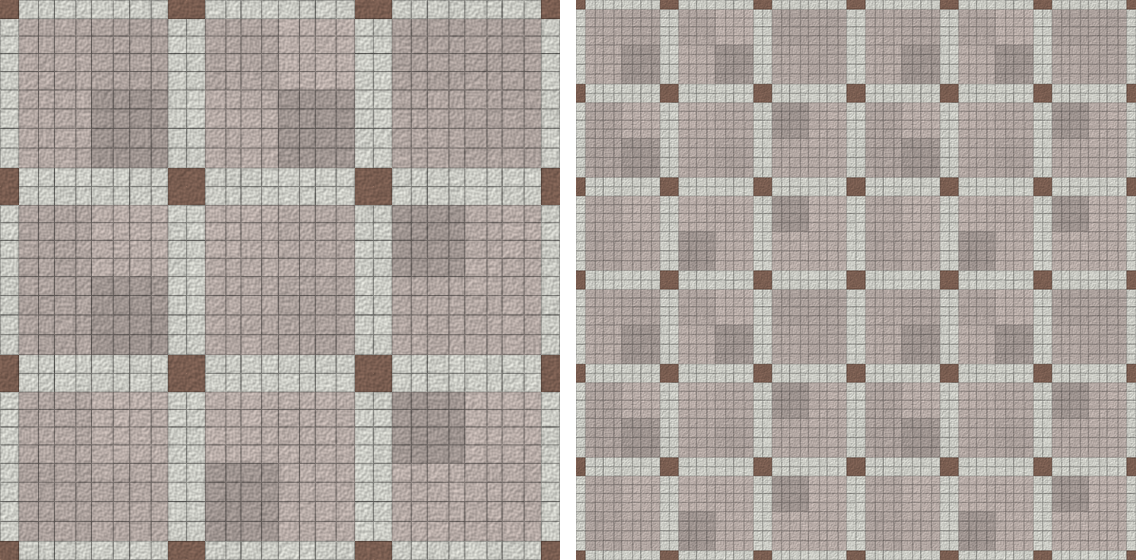
Left, the tile; right, the same tile 2 across and 2 down.
A WebGL 1 fragment shader for this pattern:

```glsl
precision highp float;
// Courtyard paving: 3 x 3 taupe panels of small stone setts, pale bands, brown corner blocks.
uniform vec2 u_resolution;

#define PANELS 3.0
#define SETTS 10.0
#define JOINT_WIDTH 0.052
#define JOINT_DEPTH 0.40
#define GRAIN 0.16
#define GRAIN_SCALE 192.0
#define TAUPE vec3(0.695, 0.650, 0.632)
#define PALE vec3(0.795, 0.798, 0.772)
#define BROWN vec3(0.475, 0.365, 0.315)

float hash(vec2 p) {
  vec3 q = fract(p.xyx * vec3(0.1031, 0.1030, 0.0973));
  q += dot(q, q.yzx + 33.33);
  return fract((q.x + q.y) * q.z);
}

float cornerSlope(vec2 cell, vec2 offset, float period) {
  float angle = 6.28318 * hash(mod(cell, period) + 7.0);
  return dot(vec2(cos(angle), sin(angle)), offset);
}

// Gradient noise that wraps after "period" cells.
float noise(vec2 p, float period) {
  vec2 i = floor(p), f = fract(p);
  vec2 w = f * f * f * (f * (f * 6.0 - 15.0) + 10.0);
  vec2 e = vec2(1.0, 0.0);
  float low = mix(cornerSlope(i, f, period), cornerSlope(i + e, f - e, period), w.x);
  float high = mix(cornerSlope(i + e.yx, f - e.yx, period),
                   cornerSlope(i + 1.0, f - 1.0, period), w.x);
  return mix(low, high, w.y);
}

float stoneHeight(vec2 uv) {
  float half_scale = GRAIN_SCALE * 0.5;
  return noise(uv * GRAIN_SCALE, GRAIN_SCALE) + 0.6 * noise(uv * half_scale, half_scale);
}

// Uneven joint spacing; the panel borders stay straight.
vec2 jointShift(vec2 joint) {
  vec2 m = mod(joint, SETTS);
  vec2 inner = step(1.5, m) * step(m, vec2(SETTS - 1.5));
  float column = mod(joint.x, PANELS * SETTS);
  float across = 0.055 - 0.12 * mod(m.x, 2.0) + 0.1 * (hash(vec2(column, 3.0)) - 0.5);
  float down = 0.18 * sin(3.14159 * (m.y - 1.0) / (SETTS - 2.0));
  return inner * vec2(across, down);
}

// Brightness of one quarter of a panel: one dark quarter off the diagonal, the rest mild.
float quarterTone(vec2 panel, vec2 quarter) {
  float side = panel.x - panel.y;
  vec2 darkQuarter = side < 0.0 ? vec2(1.0, 0.0) : vec2(0.0, step(1.5, panel.x));
  float isDark = step(0.5, abs(side)) * (1.0 - step(0.5, distance(quarter, darkQuarter)));
  float mild = mix(0.97, 1.05, hash(panel * 2.0 + quarter + 41.0));
  return mix(mild, 0.90, isDark);
}

void main() {
  vec2 uv = gl_FragCoord.xy / u_resolution;
  vec2 grid = uv * PANELS * SETTS;
  vec2 pixel = PANELS * SETTS / u_resolution;

  // Nearest joint on each axis, and the sett it bounds.
  vec2 joint = floor(grid + 0.5);
  vec2 offset = grid - joint - jointShift(joint);
  vec2 sett = mod(joint - 1.0 + step(0.0, offset), PANELS * SETTS);
  vec2 place = mod(sett, SETTS);
  vec2 panel = floor(sett / SETTS);

  // Stone colour: panel, band, or block where two bands cross.
  vec2 band = 1.0 - step(0.5, place) * step(place, vec2(SETTS - 1.5));
  float isBrown = band.x * band.y;
  float isPale = max(band.x, band.y) - isBrown;
  vec2 quarter = step(SETTS * 0.5 - 0.5, place);
  vec3 color = TAUPE * quarterTone(panel, quarter);
  color = mix(color, PALE, isPale);
  color = mix(color, BROWN, isBrown);
  color *= 1.0 + 0.03 * (hash(sett + 11.0) - 0.5);

  // Rough surface lit from the upper left, with soft staining.
  vec2 toLight = vec2(-0.5, 0.6) / GRAIN_SCALE;
  float relief = stoneHeight(uv) - stoneHeight(uv + toLight);
  color *= 1.0 + GRAIN * relief + 0.035 * noise(uv * 48.0, 48.0);

  // Joints: deeper at some band cuts, fainter at panel borders, pale inside the blocks.
  vec2 m = mod(joint, SETTS);
  vec2 fromMiddle = abs(m - SETTS * 0.5);
  vec2 isBorder = step(3.5, fromMiddle) * step(fromMiddle, vec2(4.5));
  vec2 isDeep = step(1.5, fromMiddle) * step(fromMiddle, vec2(2.5)) * isPale;
  vec2 wear = vec2(hash(vec2(joint.x, sett.y)), hash(vec2(sett.x, joint.y) + 5.0));
  vec2 depth = JOINT_DEPTH * (0.8 + 0.35 * wear) * (1.0 - 0.35 * isBorder) + 0.2 * isDeep;
  vec2 isCentre = step(4.5, fromMiddle);
  depth = mix(depth, vec2(-0.28), isBrown * isCentre);
  vec2 cover = clamp((JOINT_WIDTH * 0.5 - abs(offset)) / pixel + 0.5, 0.0, 1.0);
  vec2 worn = exp(-abs(offset) * 14.0) * (1.0 - isBrown * isCentre);
  color *= 1.0 - 0.07 * max(worn.x, worn.y);
  vec2 shade = 1.0 - cover * depth;
  color *= max(min(shade.x, shade.y), max(shade.x, shade.y) * isBrown * 0.6);

  gl_FragColor = vec4(clamp(color, 0.0, 1.0), 1.0);
}
```
